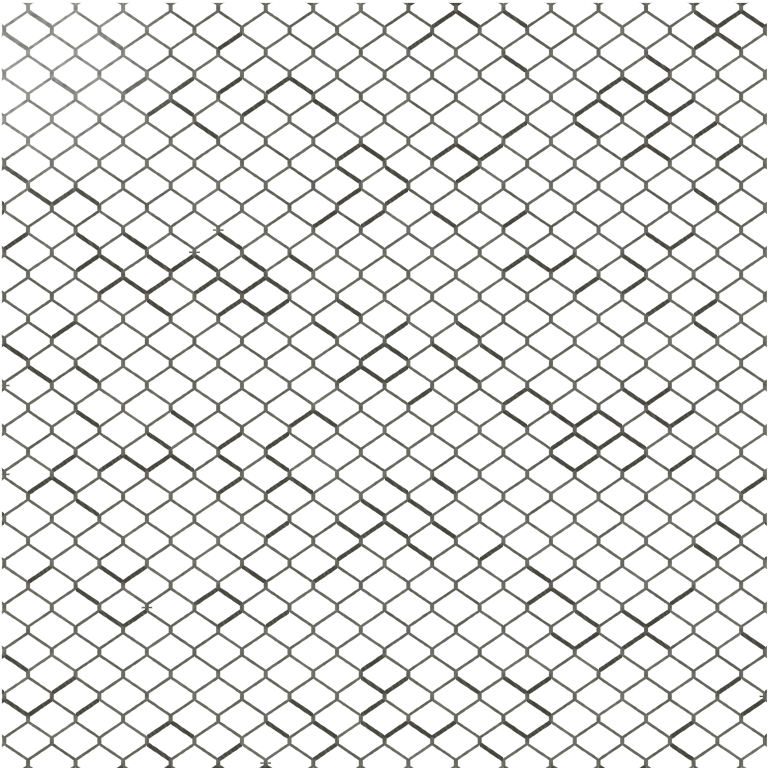
A Shadertoy shader for this pattern:

```glsl
// Chain-link fence of worn grey-green wire on a white ground.

const vec2  ORIGIN      = vec2(0.0365, 0.9896);   // one wire crossing
const vec2  PERIOD      = vec2(0.0619, 0.05783);  // size of one diamond
const float TWIST       = 0.0040;                 // upright run at a crossing
const vec2  KNOT_SIZE   = vec2(0.0026, 0.0046);
const float THIN_WIRE   = 0.0017;                 // half widths
const float HEAVY_WIRE  = 0.0027;
const vec2  BAND_ORIGIN = vec2(0.254, 0.872);     // clusters of heavy wire
const vec2  BAND_PERIOD = vec2(0.553, 0.2214);
const float HEAVY_BASE  = 0.20;
const float HEAVY_GAIN  = 0.38;
const float TEAR_CHANCE = 0.010;
const vec2  TEAR_SIZE   = vec2(0.0068, 0.0009);
const vec3  FENCE_EDGE  = vec3(0.0025, 0.9985, 0.9962); // left, right, top
const vec3  GROUND      = vec3(1.0);
const vec3  DARK_WIRE   = vec3(0.25, 0.25, 0.22);
const vec3  MID_WIRE    = vec3(0.37, 0.37, 0.34);
const vec3  PALE_WIRE   = vec3(0.48, 0.48, 0.45);
const vec3  FADED_WIRE  = vec3(0.64, 0.64, 0.63);
const float TAU         = 6.2831853;

float hash(vec2 p) {
    return fract(sin(dot(p, vec2(127.1, 311.7))) * 43758.5453);
}

float noise(vec2 p) {
    vec2 i = floor(p), f = fract(p);
    f = f * f * (3.0 - 2.0 * f);
    return mix(mix(hash(i), hash(i + vec2(1, 0)), f.x),
               mix(hash(i + vec2(0, 1)), hash(i + vec2(1, 1)), f.x), f.y);
}

float boxDistance(vec2 p, vec2 size) {
    vec2 d = abs(p) - size;
    return length(max(d, 0.0)) + min(max(d.x, d.y), 0.0);
}

float segmentDistance(vec2 p, vec2 a, vec2 b) {
    vec2 ab = b - a;
    return length(p - a - ab * clamp(dot(p - a, ab) / dot(ab, ab), 0.0, 1.0));
}

void mainImage(out vec4 fragColor, in vec2 fragCoord) {
    vec2 uv = fragCoord / iResolution.y;
    float blur = 0.75 / iResolution.y;

    // Each half cell holds one wire; odd ones are mirrored.
    vec2 size = PERIOD * 0.5;
    vec2 q = (uv - ORIGIN) / size;
    vec2 id = floor(q);
    vec2 p = (q - id) * size;
    float odd = mod(id.x + id.y, 2.0);
    if (odd > 0.5) p.x = size.x - p.x;

    // Fold onto the nearest crossing.
    vec2 knotId = id + vec2(odd, 0.0);
    if (dot(p, size) > 0.5 * dot(size, size)) {
        p = size - p;
        knotId = id + vec2(1.0 - odd, 1.0);
    }

    // Heavy wires gather in staggered clusters.
    vec2 middle = ORIGIN + (id + 0.5) * size;
    vec2 wave = cos(TAU * (middle - BAND_ORIGIN) / BAND_PERIOD);
    float chance = HEAVY_BASE + HEAVY_GAIN * wave.x * wave.y;
    float heavy = step(hash(id + 17.0), chance);

    // Wire, crossing and occasional horizontal tear.
    vec2 bend = vec2(0.0, TWIST);
    float wire = segmentDistance(p, bend, size - bend);
    wire -= mix(THIN_WIRE, HEAVY_WIRE, heavy);
    wire += 0.0005 * (noise(uv * 260.0) - 0.5);
    float knot = boxDistance(p, KNOT_SIZE - 0.001) - 0.001;
    float d = min(wire, knot);
    if (hash(knotId + 53.0) < TEAR_CHANCE) d = min(d, boxDistance(p, TEAR_SIZE));

    // Cut the outer ends of the mesh.
    d = max(d, max(FENCE_EDGE.x - uv.x, max(uv.x - FENCE_EDGE.y, uv.y - FENCE_EDGE.z)));

    // Mottled metal, with strand marks on the heavy wires.
    float grain = noise(uv * 190.0);
    float strand = 0.5 + 0.5 * sin(TAU * (uv.x + 0.6 * uv.y) / 0.0065);
    float tone = 0.6 * grain + 0.4 * hash(id + 5.0);
    vec3 thinColor = mix(MID_WIRE, PALE_WIRE, tone) - 0.05 * hash(id + 31.0);
    vec3 heavyColor = mix(DARK_WIRE, PALE_WIRE, 0.45 * strand * grain + 0.15 * tone);
    vec3 color = mix(thinColor, heavyColor, heavy);
    color = mix(color, mix(MID_WIRE, PALE_WIRE, grain), smoothstep(blur, -blur, knot) * 0.7);

    // Weathering fades the upper left corner.
    float fade = 1.0 - smoothstep(0.04, 0.24, length(uv - vec2(0.05, 0.93)));
    color = mix(color, FADED_WIRE, fade * (0.45 + 0.5 * grain));

    fragColor = vec4(mix(GROUND, color, smoothstep(blur, -blur, d)), 1.0);
}
```
